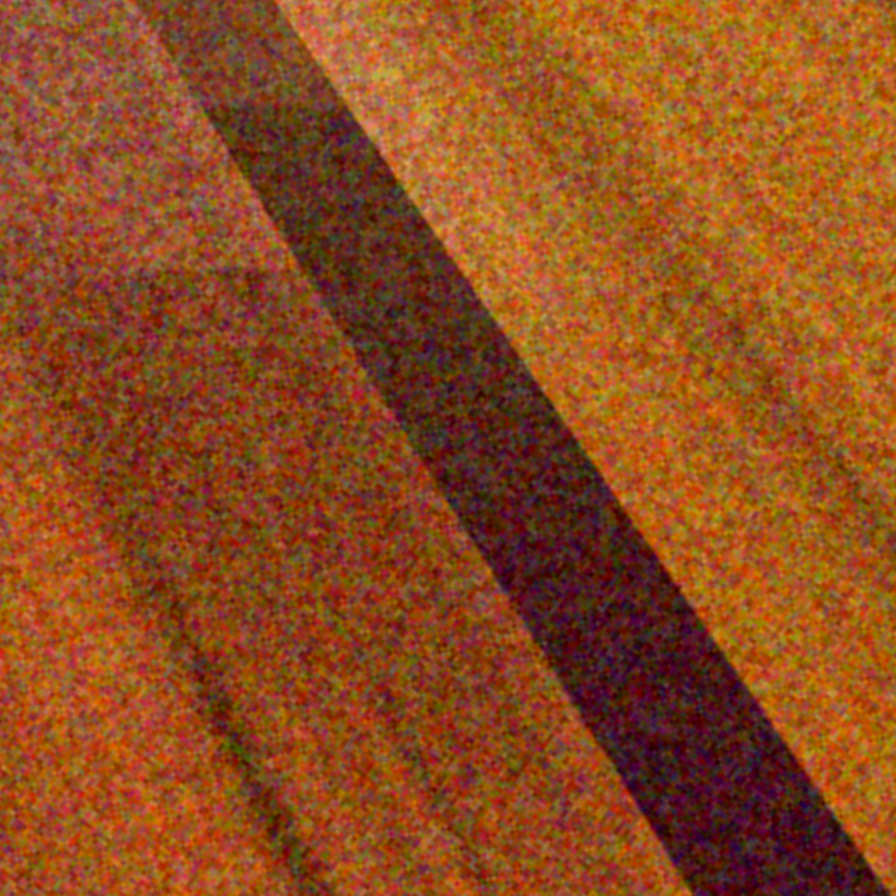
A WebGL 1 fragment shader for this background:

```glsl
precision highp float;
// Warm, grainy surface crossed by a dark diagonal band and soft fanned streaks.
// A fan coordinate runs across the band (0 and 1 are its edges), so all streaks
// are simple functions of it; layered colour noise adds the grain.

uniform vec2 u_resolution;

// Fan geometry: x = BAND_LEFT + slope * depth, with depth measured from the top
const float BAND_LEFT = 0.150;
const float BAND_SLOPE = 0.625;
const float BAND_WIDTH = 0.156;
const float BAND_SPREAD = 0.063;
const float EDGE_SOFTNESS = 0.025;

// Horizontal steps in the shading
const float BAND_STEP = 0.118;
const float SHADE_STEP = 0.300;

// Colours, each from top to bottom
const vec3 LEFT_TOP = vec3(0.57, 0.33, 0.23);
const vec3 LEFT_BOTTOM = vec3(0.63, 0.31, 0.11);
const vec3 RIGHT_TOP = vec3(0.69, 0.41, 0.13);
const vec3 RIGHT_BOTTOM = vec3(0.67, 0.37, 0.09);
const vec3 BAND_PALE = vec3(0.47, 0.27, 0.16);
const vec3 BAND_TOP = vec3(0.36, 0.20, 0.11);
const vec3 BAND_BOTTOM = vec3(0.27, 0.08, 0.10);
const vec3 HAZE = vec3(0.05, 0.05, 0.12);

// Grain
const float GRAIN_FINE = 205.0;
const float GRAIN_COARSE = 110.0;
const vec3 GRAIN_STRENGTH = vec3(0.36, 0.40, 0.44);

float hash1(float n) {
  n = fract(n * 0.1031);
  n *= n + 33.33;
  return fract(n * (n + n));
}

vec3 hash3(vec2 p) {
  vec3 q = fract(p.xyx * vec3(0.1031, 0.1030, 0.0973));
  q += dot(q, q.yxz + 33.33);
  return fract((q.xxy + q.yzz) * q.zyx);
}

float noise1(float x) {
  float f = fract(x);
  return mix(hash1(floor(x)), hash1(floor(x) + 1.0), f * f * (3.0 - 2.0 * f));
}

vec3 noise3(vec2 p) {
  vec2 i = floor(p);
  vec2 f = fract(p);
  f *= f * (3.0 - 2.0 * f);
  vec3 low = mix(hash3(i), hash3(i + vec2(1.0, 0.0)), f.x);
  vec3 high = mix(hash3(i + vec2(0.0, 1.0)), hash3(i + 1.0), f.x);
  return mix(low, high, f.y);
}

// Soft ridge of the given half width
float ridge(float x, float centre, float width) {
  float d = (x - centre) / width;
  return exp(-d * d);
}

vec3 leftSide(float s, float depth) {
  vec3 colour = mix(LEFT_TOP, LEFT_BOTTOM, smoothstep(0.0, 0.6, depth));
  colour *= 1.0 + 0.09 * ridge(s, -2.5, 0.35) * smoothstep(0.4, 0.6, depth);

  // Shaded field with a crisp upper edge that blurs toward the left
  float blur = mix(0.12, 0.006, smoothstep(-1.6, -1.0, s));
  float shade = smoothstep(SHADE_STEP - blur, SHADE_STEP + blur, depth);
  shade *= smoothstep(-2.25, -1.95, s) * mix(0.21, 0.08, smoothstep(0.5, 1.0, depth));
  colour *= 1.0 - shade;

  // Streaks that strengthen toward the bottom, and a pale rim by the band
  float lower = smoothstep(0.45, 0.95, depth);
  colour *= 1.0 - lower * (0.38 * ridge(s, -1.95, 0.10) + 0.18 * ridge(s, -1.02, 0.07));
  colour *= 1.0 - 0.10 * ridge(s, -0.65, 0.35) * ridge(depth, 0.81, 0.12);
  colour *= 1.0 + lower * (0.12 * ridge(s, -1.62, 0.10) + 0.10 * ridge(s, -1.18, 0.06));
  return colour * (1.0 + 0.10 * ridge(s, -0.06, 0.08));
}

vec3 rightSide(float s, float depth) {
  vec3 colour = mix(RIGHT_TOP, RIGHT_BOTTOM, smoothstep(0.0, 0.8, depth));
  float upper = 1.0 - smoothstep(0.15, 0.5, depth);
  colour += HAZE * upper * ridge(s, 1.25, 0.55);
  colour *= 1.0 - 0.13 * ridge(s, 2.3, 0.35);
  colour *= 1.0 - smoothstep(0.2, 0.5, depth) * 0.13 * ridge(s, 2.42, 0.10);
  colour *= 1.0 - 0.07 * ridge(s, 2.75, 0.09) + 0.05 * ridge(s, 3.1, 0.15);
  return colour * (1.0 - 0.25 * smoothstep(5.1, 5.5, s));
}

void main() {
  vec2 uv = gl_FragCoord.xy / u_resolution;
  float depth = 1.0 - uv.y;
  float s = (uv.x - BAND_LEFT - BAND_SLOPE * depth) / (BAND_WIDTH + BAND_SPREAD * depth);

  // Surface on both sides, with fine streaks along the fan
  vec3 colour = mix(leftSide(s, depth), rightSide(s, depth), step(0.5, s));
  float streaks = noise1(s * 5.0 + 40.0) + 0.8 * noise1(s * 14.0 + 90.0) - 0.9;
  colour *= 1.0 + 0.08 * streaks;

  // Dark band, paler above its horizontal step
  vec3 band = mix(BAND_TOP, BAND_BOTTOM, smoothstep(0.1, 0.9, depth));
  band = mix(BAND_PALE, band, smoothstep(BAND_STEP - 0.006, BAND_STEP + 0.006, depth));
  float inside = smoothstep(-EDGE_SOFTNESS, EDGE_SOFTNESS, s)
               * (1.0 - smoothstep(1.0 - EDGE_SOFTNESS, 1.0 + EDGE_SOFTNESS, s));
  colour = mix(colour, band, inside);

  // Colour grain in two sizes
  vec2 tilted = mat2(0.8, 0.6, -0.6, 0.8) * uv + 2.0;
  vec3 grain = 0.7 * noise3(tilted * GRAIN_FINE) + 0.5 * noise3(tilted * GRAIN_COARSE) - 0.6;
  colour += grain * GRAIN_STRENGTH * mix(1.0, 0.85, inside);

  gl_FragColor = vec4(clamp(colour, 0.0, 1.0), 1.0);
}
```
